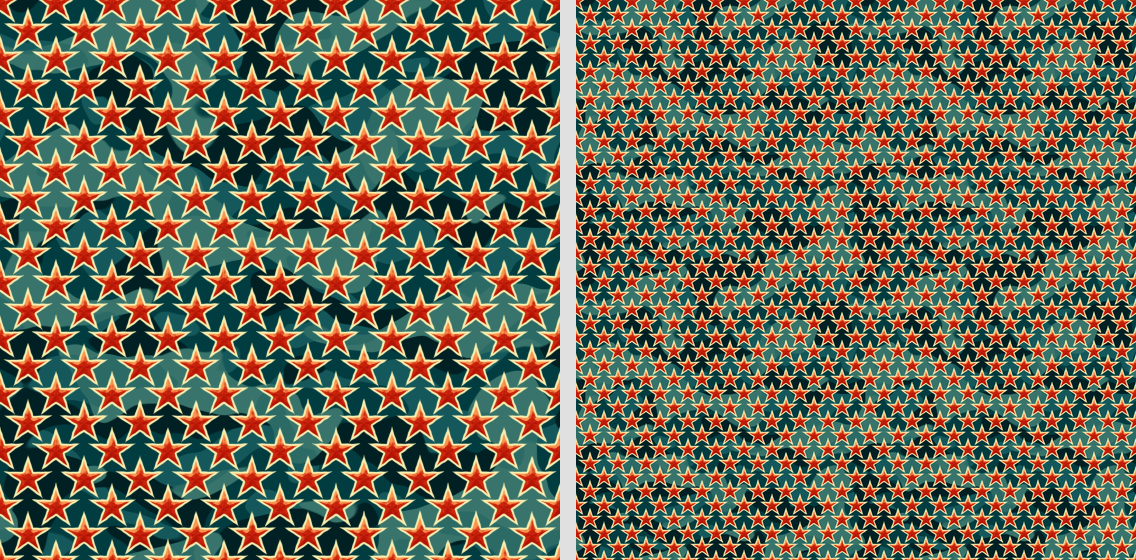
Left, the tile; right, the same tile 2 across and 2 down.
Reproduce this pattern procedurally as a Shadertoy shader.

```glsl
// Staggered rows of bevelled red stars with cream outlines over teal camouflage.

const float CELLS = 10.0;                    // repeats each way, two stars in each
const vec2 STAR_A = vec2(0.0, 0.948);        // star centres within a cell
const vec2 STAR_B = vec2(0.5, 0.448);
const float STAR_RADIUS = 0.425;             // in cells
const float STAR_WIDEN = 1.05;
const float NOTCH_RATIO = 0.375;
const float OUTLINE = 0.036;
const float CORE = 0.078;                    // apothem of the dark centre
const float WOBBLE = 0.012;
const float LIGHT_ANGLE = -0.26;
const float CAMO_WARP = 0.035;
const int SAMPLES = 2;                       // supersampling per axis

const vec3 CREAM = vec3(0.97, 0.94, 0.69);
const vec3 ORANGE = vec3(0.98, 0.58, 0.31);
const vec3 RED = vec3(0.80, 0.15, 0.05);
const vec3 DEEP_RED = vec3(0.69, 0.07, 0.02);
const vec3 CAMO_BASE = vec3(0.005, 0.235, 0.25);
const vec3 CAMO_DARK = vec3(0.0, 0.125, 0.14);
const vec3 CAMO_MID = vec3(0.08, 0.345, 0.36);
const vec3 CAMO_LIGHT = vec3(0.22, 0.455, 0.42);

const float SECTOR = 6.2831853 / 5.0;

// Integer hash giving a direction for a lattice point
vec2 latticeGradient(vec2 cell, float seed) {
    uint h = uint(cell.x) * 1597334677u ^ uint(cell.y) * 3812015801u ^ uint(seed) * 2798796415u;
    h = (h ^ (h >> 15)) * 2246822519u;
    h = (h ^ (h >> 13)) * 3266489917u;
    h ^= h >> 16;
    float angle = float(h & 65535u) / 65536.0 * 6.2831853;
    return vec2(cos(angle), sin(angle));
}

// Gradient noise that wraps over the unit square
float noise(vec2 uv, vec2 freq, float seed) {
    vec2 p = uv * freq, i = floor(p), f = p - i;
    vec2 w = f * f * f * (f * (f * 6.0 - 15.0) + 10.0);
    vec4 corner;
    for (int n = 0; n < 4; n++) {
        vec2 o = vec2(n & 1, n >> 1);
        corner[n] = dot(latticeGradient(mod(i + o, freq), seed), f - o);
    }
    return mix(mix(corner.x, corner.y, w.x), mix(corner.z, corner.w, w.x), w.y);
}

// Camouflage: flat patches stacked by thresholds on warped noise
vec3 camouflage(vec2 uv, float pixel) {
    vec2 warp = vec2(noise(uv, vec2(6.0, 7.0), 1.0), noise(uv, vec2(7.0, 5.0), 2.0));
    vec2 p = uv + CAMO_WARP * (2.0 * warp + 0.4 * noise(uv, vec2(19.0), 3.0));
    float soft = 5.0 * pixel;
    float mid = noise(p, vec2(7.0, 11.0), 4.0);
    float dark = noise(p, vec2(5.0, 9.0), 5.0);
    float light = noise(p, vec2(5.0, 8.0), 6.0);
    vec3 col = mix(CAMO_BASE, CAMO_MID, smoothstep(-soft, soft, mid - 0.10));
    col = mix(col, CAMO_DARK, smoothstep(-soft, soft, dark - 0.08));
    vec3 pale = mix(CAMO_LIGHT, CAMO_MID, 0.35 * smoothstep(-soft, soft, mid - 0.12));
    return mix(col, pale, smoothstep(-soft, soft, light - 0.10));
}

// Signed distance to a five-pointed star, from a point folded onto half an arm
float starDistance(vec2 folded) {
    vec2 tip = vec2(STAR_RADIUS, 0.0);
    vec2 notch = NOTCH_RATIO * STAR_RADIUS * vec2(cos(SECTOR * 0.5), sin(SECTOR * 0.5));
    vec2 edge = notch - tip, d = folded - tip;
    float dist = length(d - edge * clamp(dot(d, edge) / dot(edge, edge), 0.0, 1.0));
    return edge.x * d.y > edge.y * d.x ? -dist : dist;
}

// Colour of the bevelled face: two facets per arm and a dark core
vec3 starFace(vec2 p, float arm, vec2 local, float grain, float pixel) {
    float left = cos((arm - 1.0) * SECTOR - LIGHT_ANGLE);
    float right = cos((arm + 1.0) * SECTOR - LIGHT_ANGLE);
    float facet = mix(left, right, smoothstep(-pixel, pixel, local.y));
    float tone = 0.5 * facet + 3.0 * p.y + 0.7 * grain;
    float apothem = dot(vec2(local.x, abs(local.y)), vec2(cos(SECTOR * 0.5), sin(SECTOR * 0.5)));
    float core = 1.0 - smoothstep(-pixel, pixel, apothem - CORE);
    tone = mix(tone, 0.3 * facet - 0.45, core);
    vec3 col = mix(DEEP_RED, RED, smoothstep(-0.9, -0.1, tone));
    return mix(col, ORANGE, smoothstep(0.1, 0.85, tone));
}

vec3 pattern(vec2 uv, float pixel) {
    vec3 col = camouflage(uv, pixel);
    float cellPixel = 0.6 * CELLS * pixel;
    float wobble = WOBBLE * noise(uv, vec2(90.0), 7.0);
    float grain = noise(uv, vec2(110.0), 8.0);
    for (int n = 0; n < 2; n++) {
        vec2 p = fract(uv * CELLS - (n == 0 ? STAR_A : STAR_B) + 0.5) - 0.5;
        p.x /= STAR_WIDEN;
        float angle = atan(p.x, p.y);
        float arm = floor(angle / SECTOR + 0.5);
        float turn = angle - arm * SECTOR;
        vec2 local = length(p) * vec2(cos(turn), sin(turn));
        float d = starDistance(vec2(local.x, abs(local.y))) + wobble;
        vec3 face = starFace(p, arm, local, grain, cellPixel);
        vec3 star = mix(face, CREAM, smoothstep(-cellPixel, cellPixel, d + OUTLINE));
        col = mix(star, col, smoothstep(-cellPixel, cellPixel, d));
    }
    return col;
}

void mainImage(out vec4 fragColor, in vec2 fragCoord) {
    float pixel = 1.0 / min(iResolution.x, iResolution.y);
    vec3 sum = vec3(0.0);
    for (int n = 0; n < SAMPLES * SAMPLES; n++) {
        vec2 jitter = (vec2(n % SAMPLES, n / SAMPLES) + 0.5) / float(SAMPLES) - 0.5;
        sum += pattern(fract((fragCoord + jitter) / iResolution.xy), pixel);
    }
    fragColor = vec4(sum / float(SAMPLES * SAMPLES), 1.0);
}
```
